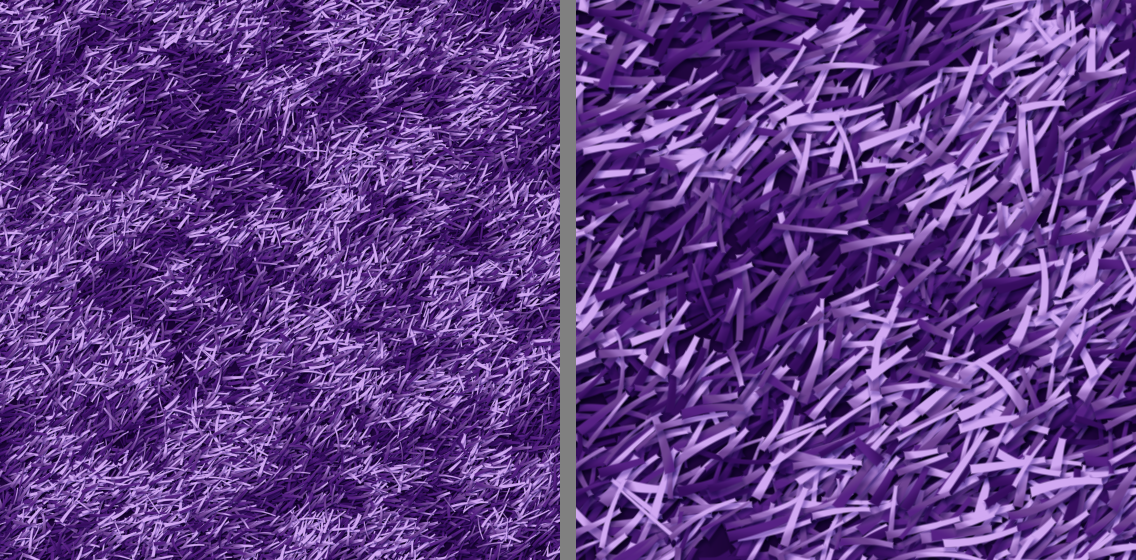
Left, the full canvas; right, a detail of the centre.
Give the GLSL for this texture, as a WebGL 2 fragment shader.

```glsl
#version 300 es
precision highp float;

uniform vec2 u_resolution;
out vec4 fragColor;

const int LAYERS = 14;
const float CELL = 0.026;

float hash(vec2 p) {
    return fract(sin(dot(p, vec2(127.1, 311.7))) * 43758.545);
}

vec2 hash2(vec2 p) {
    return vec2(hash(p), hash(p + vec2(37.3, 71.9)));
}

float valueNoise(vec2 p) {
    vec2 cell = floor(p);
    vec2 f = fract(p);
    f = f * f * (3.0 - 2.0 * f);
    float low = mix(hash(cell), hash(cell + vec2(1.0, 0.0)), f.x);
    float high = mix(hash(cell + vec2(0.0, 1.0)), hash(cell + vec2(1.0)), f.x);
    return mix(low, high, f.y);
}

// Purple ramp from deep shadow to pale sheen
vec3 purpleRamp(float t) {
    vec3 color = vec3(0.09, 0.01, 0.19);
    color = mix(color, vec3(0.21, 0.05, 0.37), smoothstep(0.03, 0.17, t));
    color = mix(color, vec3(0.34, 0.13, 0.52), smoothstep(0.22, 0.40, t));
    color = mix(color, vec3(0.43, 0.26, 0.57), smoothstep(0.43, 0.58, t));
    color = mix(color, vec3(0.60, 0.43, 0.75), smoothstep(0.61, 0.76, t));
    return mix(color, vec3(0.82, 0.66, 0.95), smoothstep(0.78, 0.93, t));
}

// Blade frame: x runs from root to tip, y across the bent strip
vec2 bladeSpace(vec2 p, float angle, float bend) {
    float c = cos(angle);
    float s = sin(angle);
    vec2 q = vec2(c * p.x + s * p.y, c * p.y - s * p.x);
    q.y += bend * q.x * q.x;
    return q;
}

// Flat strip narrowing slightly towards a blunt tip
float bladeDistance(vec2 q, float halfLength, float halfWidth) {
    float taper = mix(1.0, 0.65, smoothstep(-halfLength, halfLength, q.x));
    return max(abs(q.y) - halfWidth * taper, abs(q.x) - halfLength);
}

vec3 paintBlade(vec3 under, vec2 uv, vec2 id, float seed, vec2 shift, float height, float soft) {
    vec2 key = id + seed;
    vec2 center = (id + hash2(key)) * CELL - shift;
    float clump = smoothstep(0.1, 0.9, valueNoise(center * 19.0 + 4.0));
    float patchTone = valueNoise(center * 6.0 + 57.0);

    // Upper blades thin out between tufts
    float density = mix(1.0, mix(0.35, 1.0, clump), height);
    if (hash(key + 5.3) > density) return under;

    vec2 size = hash2(key + 11.7);
    vec2 turn = hash2(key + 23.1);
    float halfLength = mix(0.010, 0.024, size.x);
    float halfWidth = mix(0.0012, 0.0034, size.y);
    float lean = 0.62 + 0.7 * (valueNoise(center * 9.0 + 31.0) - 0.5);
    float angle = lean + 1.1 * (turn.x + turn.y - 1.0);
    float stray = hash(key + 41.9);
    if (stray < 0.16) angle += (stray / 0.16 - 0.5) * 4.0;
    float bend = (hash(key + 53.3) - 0.5) * 14.0;

    // Purple shadow falling below the blade
    vec2 shadowPoint = bladeSpace(uv - center - vec2(0.001, -0.002), angle, bend);
    float shadow = bladeDistance(shadowPoint, halfLength, halfWidth);
    float shade = 1.0 - smoothstep(-0.001, 0.0025, shadow);
    under *= 1.0 - shade * vec3(0.29, 0.34, 0.18);

    // Tone rises to the tip, with a sheen along one edge
    vec2 q = bladeSpace(uv - center, angle, bend);
    float along = clamp(q.x / halfLength * 0.5 + 0.5, 0.0, 1.0);
    float across = clamp(q.y / halfWidth, -1.0, 1.0);
    float tone = height * (0.16 + 1.14 * hash(key + 67.7)) * mix(0.62, 1.25, along);
    tone *= mix(0.62, 1.34, clump) * mix(0.88, 1.18, patchTone);
    tone += 0.07 + 0.05 * across;

    float cover = 1.0 - smoothstep(-soft, soft, bladeDistance(q, halfLength, halfWidth));
    return mix(under, purpleRamp(tone), cover);
}

void main() {
    vec2 uv = gl_FragCoord.xy / u_resolution.y;
    float soft = 0.0005 + 0.5 / u_resolution.y;
    vec3 color = purpleRamp(0.12 * valueNoise(uv * 40.0));

    // Stack blades from the backing up to the surface
    for (int layer = 0; layer < LAYERS; layer++) {
        float level = float(layer) / float(LAYERS - 1);
        float seed = float(layer) * 17.37 + 3.1;
        vec2 shift = hash2(vec2(seed, 8.2)) * CELL;
        vec2 home = floor((uv + shift) / CELL);
        for (int y = -1; y <= 1; y++) {
            for (int x = -1; x <= 1; x++) {
                vec2 id = home + vec2(x, y);
                color = paintBlade(color, uv, id, seed, shift, mix(0.35, 1.0, level), soft);
            }
        }
    }
    fragColor = vec4(color, 1.0);
}
```
